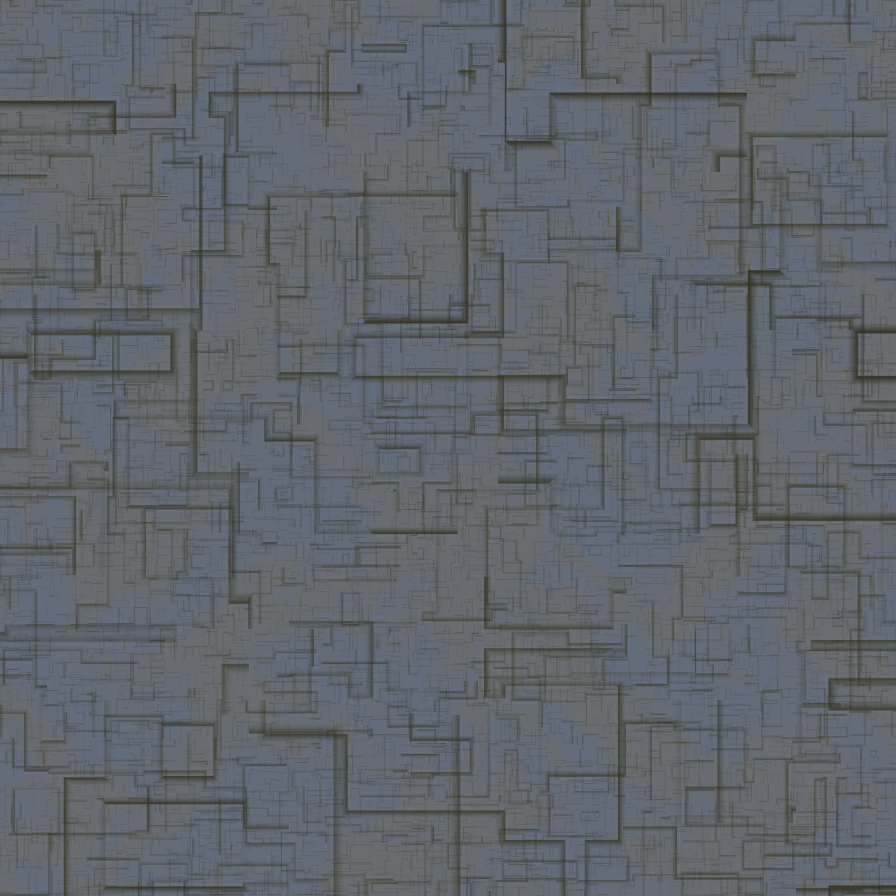
Write a WebGL 1 fragment shader that draws this pattern.

```glsl
precision highp float;
// Slate-blue machine plating: nested rectangular panels with dark, softly shadowed seams.

uniform vec2 u_resolution;

const vec3 BLUE_PLATE = vec3(0.385, 0.424, 0.478);
const vec3 GREY_PLATE = vec3(0.412, 0.424, 0.440);
const vec3 SEAM_COLOR = vec3(0.200, 0.200, 0.130);

const int   LAYERS         = 8;
const float FIRST_COUNT    = 4.5;    // cells across the canvas in the coarsest layer
const float COUNT_RATIO    = 1.47;   // growth of the cell count per layer
const float FIRST_WIDTH    = 0.013;  // shadow width of the coarsest seams
const float WIDTH_RATIO    = 0.74;
const float FIRST_STRENGTH = 0.95;
const float STRENGTH_RATIO = 0.85;
const float SEAM_COVERAGE  = 0.64;   // share of blocks in which seams are visible
const float MIN_HALF       = 0.07;   // half side of a panel, in cells
const float MAX_HALF       = 0.75;
const float RIM_LIGHT      = 0.035;

vec4 hash4(vec2 p) {
  vec4 q = fract(p.xyxy * vec4(0.1031, 0.1030, 0.0973, 0.1099));
  q += dot(q, q.wzxy + 33.33);
  return fract((q.xxyz + q.yzzw) * q.zywx);
}

// Union of one random box per cell: x = signed distance in cells, y = edge weight.
vec2 panelUnion(vec2 p, float seed) {
  vec2 cell = floor(p);
  vec2 best = vec2(10.0, 0.0);
  for (int j = -1; j <= 1; j++) {
    for (int i = -1; i <= 1; i++) {
      vec2 id = cell + vec2(float(i), float(j));
      vec4 rnd = hash4(id + seed);
      vec2 offset = p - id - mix(vec2(0.2), vec2(0.8), rnd.xy);
      vec2 q = abs(offset) - mix(vec2(MIN_HALF), vec2(MAX_HALF), rnd.zw);
      float d = max(q.x, q.y);
      if (d < best.x) {
        // Each of the four sides gets its own depth; horizontal ones run deeper.
        vec4 side = hash4(id + seed + 71.0);
        float across = offset.x > 0.0 ? side.x : side.y;
        float along = offset.y > 0.0 ? side.z : side.w;
        float weight = q.x > q.y ? mix(0.15, 0.90, across) : mix(0.30, 1.0, along);
        best = vec2(d, weight);
      }
    }
  }
  return best;
}

// Broad mottling from layered, mutually bent sines, about 0 to 1.
float mottle(vec2 p) {
  float sum = 0.0;
  float amp = 0.5;
  for (int i = 0; i < 5; i++) {
    p += 0.8 * sin(p.yx * 1.3 + vec2(1.7, 4.1));
    sum += amp * sin(p.x) * sin(p.y + 0.6);
    p = mat2(0.8, 0.6, -0.6, 0.8) * p * 1.9 + 3.7;
    amp *= 0.65;
  }
  return clamp(0.5 + 0.65 * sum, 0.0, 1.0);
}

void main() {
  vec2 uv = gl_FragCoord.xy / u_resolution.y;
  float pixel = 1.0 / u_resolution.y;

  float light = 1.0;
  float rim = 0.0;
  float count = FIRST_COUNT;
  float width = FIRST_WIDTH;
  float strength = FIRST_STRENGTH;

  for (int i = 0; i < LAYERS; i++) {
    float seed = 17.0 + 37.0 * float(i);
    vec2 p = uv * count + 0.37 * float(i);
    vec2 panel = panelUnion(p, seed);
    float d = panel.x / count;

    // Sharp on the panel side, fading outwards into a soft shadow.
    float w = max(width, 1.5 * pixel);
    float sharp = max(0.09 * w, 0.7 * pixel);
    float fade = 1.0 - clamp(d / w, 0.0, 1.0);
    float seam = smoothstep(-sharp, sharp, d) * fade * fade * (1.5 - 0.5 * fade);

    // Whole blocks lose their seams, so lines break off abruptly.
    float visible = step(hash4(floor(p * vec2(0.8, 1.1)) + seed + 5.0).x, SEAM_COVERAGE);
    float depth = visible * strength * panel.y;
    light *= 1.0 - min(1.2 * depth * seam, 0.95);
    rim += depth * smoothstep(-0.6 * w, -sharp, d) * (1.0 - smoothstep(-sharp, sharp, d));

    count *= COUNT_RATIO;
    width *= WIDTH_RATIO;
    strength *= STRENGTH_RATIO;
  }

  // Plate tint: soft clouds, broken up by small flat blocks.
  float blocks = hash4(floor(uv * vec2(38.0, 46.0)) + 9.0).y;
  float tint = smoothstep(0.2, 0.8, mottle(uv * 17.0) + 0.22 * (blocks - 0.5));
  vec3 plate = mix(BLUE_PLATE, GREY_PLATE, tint);
  plate *= 1.0 + RIM_LIGHT * min(rim, 1.0);

  gl_FragColor = vec4(mix(SEAM_COLOR, plate, light), 1.0);
}
```
